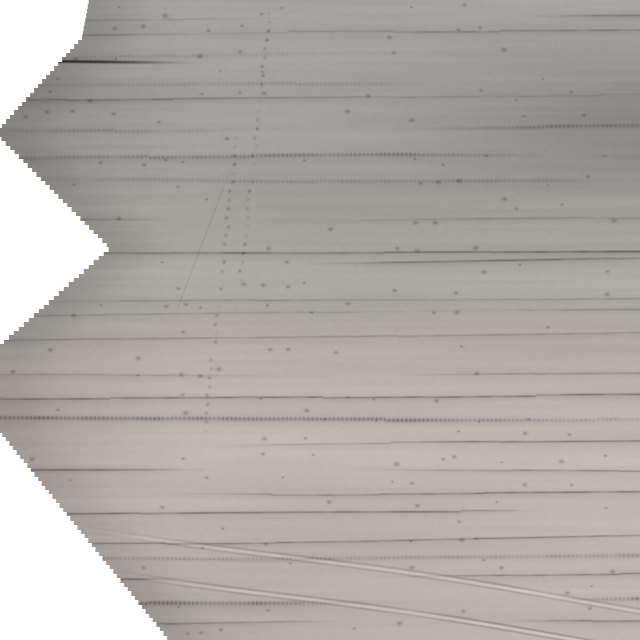
Write a three.js fragment shader that draws this texture.

```glsl
// Pale grey-brown timber board with a notched left end on white.
// Soft shading and stretched noise form the body; looped grain lines,
// slanted scratches, dotted tracks and specks are darkened on top.
varying vec2 vUv;

const vec3 PAPER = vec3(1.0);
const vec3 COOL_TINT = vec3(1.0, 0.988, 0.965);
const vec3 WARM_TINT = vec3(1.0, 0.965, 0.927);
const float TOP_TONE = 0.645;
const float LOW_TONE = 0.735;
const float GRAIN_LINES = 27.0;
const float GRAIN_DEPTH = 0.27;
const float COMB_FREQ = 150.0;
const float EDGE_STEPS = 145.0;
const float EDGE_BLUR = 0.0012;
const float SPECK_CELLS = 30.0;

float hash(vec2 p) {
  vec3 q = fract(vec3(p.xyx) * 0.1031);
  q += dot(q, q.yzx + 33.33);
  return fract((q.x + q.y) * q.z);
}

float noise(vec2 p) {
  vec2 i = floor(p), f = fract(p);
  f = f * f * (3.0 - 2.0 * f);
  return mix(mix(hash(i), hash(i + vec2(1.0, 0.0)), f.x),
             mix(hash(i + vec2(0.0, 1.0)), hash(i + 1.0), f.x), f.y);
}

float bell(float d, float width) {
  return exp(-d * d / (width * width));
}

// Left outline of the board: a shoulder, a deep notch and a long bevel.
float leftEdge(float y) {
  float row = (floor(y * EDGE_STEPS) + 0.5) / EDGE_STEPS;
  float shoulder = min(0.128 + (row - 0.941) * 0.19, (row - 0.80) * 0.908);
  float notch = min((0.785 - row) * 0.994, (row - 0.46) * 1.13);
  float bevel = (0.325 - row) * 0.812;
  return max(max(shoulder, notch), bevel);
}

// Broad light and shade of the board.
float boardTone(vec2 p) {
  float tone = mix(LOW_TONE, TOP_TONE, smoothstep(0.2, 0.88, p.y));
  float depth = p.x - max(leftEdge(p.y), 0.0);
  tone -= 0.075 * (1.0 - smoothstep(0.0, 0.34, p.x));
  tone -= 0.05 * (1.0 - smoothstep(0.0, 0.12, depth));
  tone -= 0.085 * bell(p.x - 1.0, 0.32) * bell(p.y - 0.79, 0.13);
  tone -= 0.055 * (1.0 - smoothstep(0.0, 0.17, p.y)) * (1.2 - p.x);
  tone += 0.05 * (noise(p * vec2(2.0, 6.0)) - 0.5);
  tone += 0.03 * (noise(p * vec2(2.0, 38.0) + 9.0) - 0.5);
  tone += 0.022 * (noise(p * vec2(5.0, 170.0) + 4.0) - 0.5);
  return tone + 0.012 * (noise(p * 230.0) - 0.5);
}

// One long, broken, nearly level line; some are fringed like a comb.
float grainLine(vec2 p, float id) {
  float kind = hash(vec2(id, 3.7));
  float y = (id + 0.5 + 0.9 * (hash(vec2(id, 8.1)) - 0.5)) / GRAIN_LINES;
  float jog = hash(vec2(floor(p.x * 6.0 + kind * 9.0), id)) - 0.5;
  float d = p.y - y - mix(-0.004, 0.018, hash(vec2(id, 5.3))) * (p.x - 0.5);
  d -= 0.0022 * jog + 0.006 * (noise(vec2(p.x * 2.0, id)) - 0.5);
  float comb = step(0.66, kind);
  float teeth = 0.5 + 0.5 * sin(6.2832 * COMB_FREQ * p.x);
  float core = bell(d, mix(0.0016, 0.0028, comb)) * mix(1.0, teeth, 0.55 * comb);
  float halo = 0.25 * exp(-abs(d + 0.003) / 0.006);
  float fade = smoothstep(0.22, 0.68, noise(vec2(p.x * 2.6 + kind * 20.0, id * 3.1)));
  float grit = 0.6 + 0.6 * noise(vec2(p.x * 45.0, id));
  return (core * grit + halo) * fade * mix(0.4, 1.15, hash(vec2(id, 1.9)));
}

// Paired dark rims with a bright ridge between them, falling to the right.
float scratch(vec2 p, float y, float start) {
  float d = p.y - y + 0.15 * p.x + 0.004 * sin(p.x * 7.0);
  float rims = bell(d - 0.004, 0.0018) + 0.8 * bell(d + 0.004, 0.0016);
  float wear = 0.4 + 0.6 * noise(vec2(p.x * 14.0, y * 90.0));
  return (0.2 * rims * wear - 0.09 * bell(d, 0.0022)) * smoothstep(start, start + 0.35, p.x);
}

// Column of small uneven dots leaning slightly from the vertical.
float dotTrack(vec2 p, float x, float low, float high) {
  float row = floor(p.y * 72.0);
  float dy = (fract(p.y * 72.0) - 0.5) / 72.0;
  float dx = p.x - x - 0.11 * (p.y - 0.65) - 0.005 * (hash(vec2(row, x * 50.0)) - 0.5);
  float span = smoothstep(low, low + 0.06, p.y) * (1.0 - smoothstep(high - 0.03, high, p.y));
  return bell(length(vec2(dx, dy)), 0.0027) * hash(vec2(row, x * 91.0)) * span;
}

float specks(vec2 p) {
  vec2 cell = floor(p * SPECK_CELLS);
  vec2 spot = 0.2 + 0.6 * vec2(hash(cell + 2.0), hash(cell + 7.0));
  vec2 d = (fract(p * SPECK_CELLS) - spot) / SPECK_CELLS;
  float size = mix(0.0014, 0.0034, hash(cell + 13.0));
  return step(0.8, hash(cell + 21.0)) * bell(length(d * vec2(0.75, 1.0)), size);
}

void main() {
  vec2 p = vUv;
  float dark = 0.0;
  for (int i = 0; i < int(GRAIN_LINES); i++) dark += GRAIN_DEPTH * grainLine(p, float(i));
  dark += scratch(p, 0.197, 0.08) + scratch(p, 0.135, 0.1);
  dark += 0.24 * (dotTrack(p, 0.385, 0.5, 0.99) + dotTrack(p, 0.355, 0.3, 0.8));
  dark += 0.2 * specks(p);

  // Deep crack at the upper left, and a faint slanted hairline.
  float crack = bell(p.y - 0.904 + 0.012 * (p.x - 0.1), 0.0024);
  dark += 0.65 * crack * (1.0 - smoothstep(0.14, 0.32, p.x));
  float hairline = bell(p.x - 0.28 - 0.38 * (p.y - 0.525), 0.0012);
  dark += 0.07 * hairline * smoothstep(0.5, 0.54, p.y) * (1.0 - smoothstep(0.68, 0.76, p.y));

  vec3 tint = mix(WARM_TINT, COOL_TINT, smoothstep(0.2, 0.9, p.y));
  vec3 board = boardTone(p) * tint * (1.0 - min(dark, 0.75));
  float inside = smoothstep(-EDGE_BLUR, EDGE_BLUR, p.x - leftEdge(p.y));
  gl_FragColor = vec4(mix(PAPER, board, inside), 1.0);
}
```
